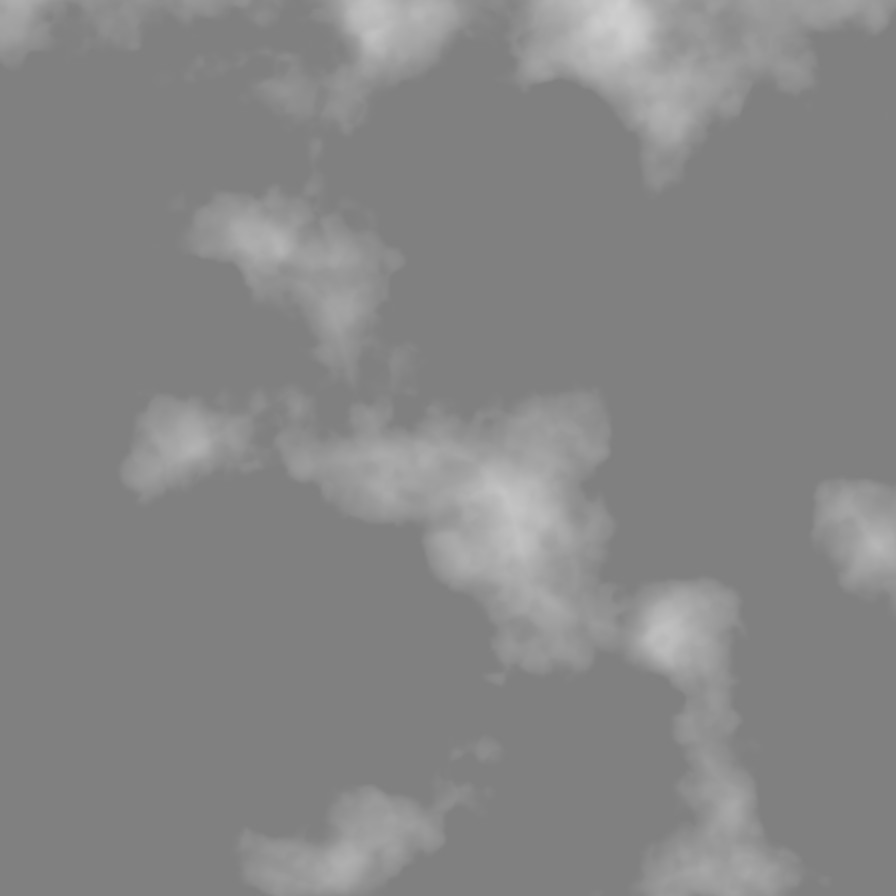
Give the GLSL for this texture, as a WebGL 1 fragment shader.

```glsl
precision highp float;
// Soft pale clouds drifting over flat mid grey.
// Distance-based ridges, wisps and an upper bank set the coarse cloud depth;
// layered smooth cellular noise billows it before depth becomes brightness.

uniform vec2 u_resolution;

const float TAU = 6.2831853;
const vec3 SKY = vec3(0.502);

vec3 hash3(vec2 cell) {
  vec3 q = fract(cell.xyx * vec3(0.1031, 0.1030, 0.0973));
  q += dot(q, q.yzx + 33.33);
  return fract((q.xxy + q.yzz) * q.zyx);
}

// Smooth cellular noise: random heights blended around jittered points.
float puffNoise(vec2 p) {
  vec2 cell = floor(p);
  float heightSum = 0.0;
  float weightSum = 0.0;
  for (int j = -1; j <= 1; j++) {
    for (int i = -1; i <= 1; i++) {
      vec2 neighbour = cell + vec2(float(i), float(j));
      vec3 rnd = hash3(neighbour);
      vec2 offset = neighbour + 0.2 + 0.6 * rnd.xy - p;
      float weight = exp(-6.0 * dot(offset, offset));
      heightSum += weight * rnd.z;
      weightSum += weight;
    }
  }
  return heightSum / weightSum;
}

// Four rotated octaves, centred on zero.
float billow(vec2 p) {
  mat2 turn = mat2(0.8, 0.6, -0.6, 0.8);
  float sum = 0.0;
  float amplitude = 0.5;
  for (int octave = 0; octave < 4; octave++) {
    sum += amplitude * (puffNoise(p) - 0.5);
    p = turn * p * 2.03 + 17.3;
    amplitude *= 0.5;
  }
  return sum;
}

float smoothMax(float a, float b, float blend) {
  float h = max(blend - abs(a - b), 0.0) / blend;
  return max(a, b) + 0.25 * h * h * blend;
}

// Depth inside a round-ended streak; negative outside.
float streak(vec2 p, vec2 a, vec2 b, float radius) {
  vec2 axis = b - a;
  float t = clamp(dot(p - a, axis) / dot(axis, axis), 0.0, 1.0);
  return radius - length(p - a - axis * t);
}

// Winding diagonal ridge that swells past its middle.
float ridge(vec2 p, vec2 a, vec2 b) {
  vec2 axis = b - a;
  vec2 normal = normalize(vec2(-axis.y, axis.x));
  float t = clamp(dot(p - a, axis) / dot(axis, axis), 0.0, 1.0);
  float swell = (t - 0.57) / 0.2;
  float radius = 0.068 + 0.05 * exp(-swell * swell);
  return streak(p - normal * 0.026 * sin(18.0 * (t - 0.35)), a, b, radius);
}

// Cloud bank along the top with lobes hanging from it.
float bank(vec2 p) {
  float lobe = pow(0.5 + 0.5 * cos(TAU * (p.x - 0.73) / 0.38), 3.0);
  float depth = p.y - 0.925 + lobe * (0.02 + 0.12 * p.x);
  return depth < 0.0 ? depth : 0.09 * (1.0 - exp(-depth / 0.07));
}

float cloudDepth(vec2 p) {
  float depth = smoothMax(bank(p), ridge(p, vec2(0.29, 0.70), vec2(0.84, 0.13)), 0.03);
  // Wisps rising to the right beside the ridge.
  for (int i = 0; i < 2; i++) {
    vec2 start = vec2(0.17, 0.47) + float(i) * vec2(0.19, -0.45);
    depth = smoothMax(depth, streak(p, start, start + vec2(0.15, 0.09), 0.066), 0.03);
  }
  // Falling streak at the right edge and a puff at the bottom.
  depth = smoothMax(depth, streak(p, vec2(0.95, 0.43), vec2(1.03, 0.32), 0.058), 0.03);
  return smoothMax(depth, streak(p, vec2(0.75, 0.03), vec2(0.79, 0.03), 0.072), 0.03);
}

void main() {
  vec2 p = gl_FragCoord.xy / u_resolution;
  float depth = cloudDepth(p) + 0.21 * billow(p * 9.0 + 4.7);
  float glow = 1.95 * max(depth, 0.0) * smoothstep(0.0, 0.025, depth);
  gl_FragColor = vec4(SKY + min(glow, 0.34), 1.0);
}
```
